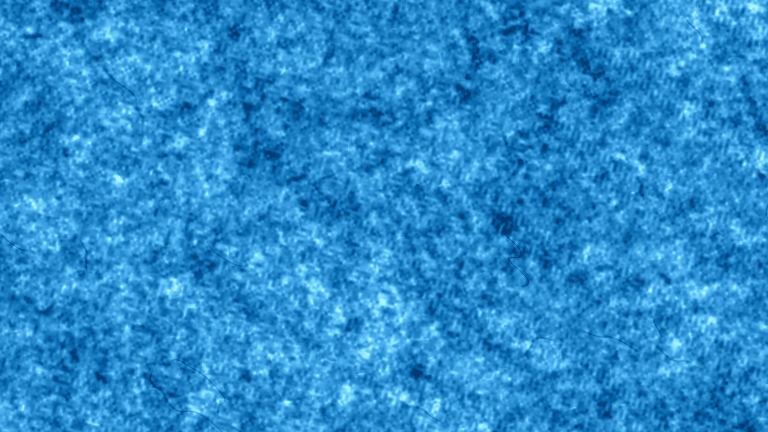
Give the GLSL for this texture, as a Shadertoy shader.

```glsl
// Rough blue stone: layered value noise, from broad patches to fine grain,
// is summed into one tone with unit spread. Pits, short cracks and pale
// flecks are added, then the tone is coloured through a blue ramp.

const vec3 BLUES[8] = vec3[8](
    vec3(0.00, 0.23, 0.45), vec3(0.01, 0.34, 0.60),
    vec3(0.05, 0.44, 0.71), vec3(0.13, 0.52, 0.78),
    vec3(0.21, 0.61, 0.87), vec3(0.32, 0.71, 0.95),
    vec3(0.46, 0.85, 0.98), vec3(0.68, 0.95, 1.00));

float hash(vec2 p) {
    return fract(sin(dot(p, vec2(127.1, 311.7))) * 43758.5453);
}

vec2 rotate(vec2 p, float angle) {
    float c = cos(angle), s = sin(angle);
    return vec2(c * p.x + s * p.y, c * p.y - s * p.x);
}

float valueNoise(vec2 p) {
    vec2 cell = floor(p);
    vec2 f = fract(p);
    f = f * f * (3.0 - 2.0 * f);
    float low = mix(hash(cell), hash(cell + vec2(1, 0)), f.x);
    float high = mix(hash(cell + vec2(0, 1)), hash(cell + vec2(1, 1)), f.x);
    return mix(low, high, f.y);
}

// Noise with zero mean and unit deviation; the seed also turns the lattice.
float layer(vec2 p, float frequency, float seed) {
    vec2 q = rotate(p, seed * 1.7) * frequency + seed * 17.3;
    return (valueNoise(q) - 0.5) / 0.2145;
}

// Displaces a point to make the clumps ragged.
vec2 warp(vec2 p, float frequency, float amount) {
    return p + amount * vec2(layer(p, frequency, 1.0), layer(p, frequency, 2.0));
}

// Thin lines along the zero level of a noise, kept only in scattered places.
float cracks(vec2 p, float frequency, float width) {
    float line = 1.0 - smoothstep(0.0, width, abs(layer(p, frequency, 3.0)));
    return line * smoothstep(0.9, 1.6, layer(p, frequency * 0.8, 4.0));
}

float stoneTone(vec2 p) {
    vec2 ragged = warp(p, 45.0, 0.006);
    vec2 slanted = rotate(p, -0.6) * vec2(0.65, 1.3);

    // Broad patches, clumps and grain
    float tone = 0.28 * layer(slanted, 3.0, 5.0)
               + 0.20 * layer(slanted, 7.5, 6.0)
               + 0.33 * layer(ragged, 16.0, 7.0)
               + 0.45 * layer(ragged, 34.0, 8.0)
               + 0.50 * layer(p, 70.0, 9.0)
               + 0.50 * layer(p, 140.0, 10.0);

    // Dark pits and cracks, pale flecks
    tone -= 1.2 * smoothstep(1.3, 2.1, layer(ragged, 27.0, 11.0));
    tone -= 1.3 * cracks(warp(slanted, 30.0, 0.008), 9.0, 0.13);
    tone += 0.8 * smoothstep(1.2, 2.0, layer(ragged, 55.0, 12.0));
    return tone;
}

vec3 blueRamp(float tone) {
    float position = clamp(tone / 0.82 + 3.4, 0.0, 6.999);
    int index = int(position);
    return mix(BLUES[index], BLUES[index + 1], fract(position));
}

void mainImage(out vec4 fragColor, in vec2 fragCoord) {
    vec2 p = fragCoord / iResolution.y;
    fragColor = vec4(blueRamp(stoneTone(p)), 1.0);
}
```
